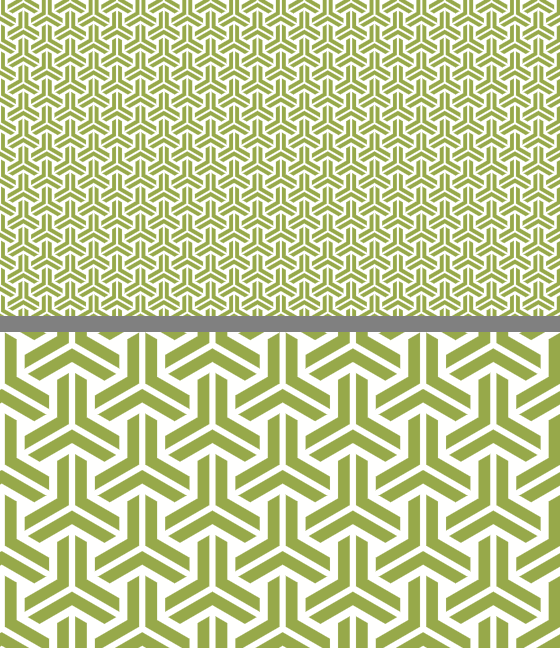
Top: the whole. Bottom: its middle third, enlarged.
Reproduce this pattern procedurally as a Shadertoy shader.

```glsl
// Interlocking three-armed tortoiseshell lattice, green double bands on white

// Signed distance to one tripod with pointed arms, each slit along its middle
float tripod(vec2 p) {
    // Fold the three arms onto the upright one
    p.x = abs(p.x);
    vec2 mirror = vec2(0.5, -0.8660254);
    p -= 2.0 * max(dot(p, mirror), 0.0) * mirror;
    p.x = abs(p.x);

    // Slim arm closed by two slanted edges
    float side = p.x - 0.55;
    float tip = dot(p, vec2(0.5, 0.8660254)) - 1.75;

    // Slit along the middle of the arm
    return max(max(side, tip), 0.115 - p.x);
}

void mainImage(out vec4 fragColor, in vec2 fragCoord) {
    // Regular triangular lattice: 24 columns across, 11.7 repeats down each
    vec2 cell = vec2(5.19615, 3.0);
    float scale = 6.75 * cell.x;
    vec2 p = fragCoord / iResolution.y * scale;
    p.y -= 0.41;

    // Two staggered sets of columns; stems reach into the cell above
    float d = 1e3;
    for (int i = 0; i < 2; i++) {
        vec2 q = mod(p + 0.5 * cell * float(i + 1), cell) - 0.5 * cell;
        d = min(d, min(tripod(q), tripod(q + vec2(0.0, cell.y))));
    }

    // Blend over about one pixel
    float pixel = scale / iResolution.y;
    float ink = clamp(0.5 - d / (1.1 * pixel), 0.0, 1.0);
    vec3 color = mix(vec3(1.0, 1.0, 0.995), vec3(0.594, 0.664, 0.292), ink);
    fragColor = vec4(color, 1.0);
}
```
